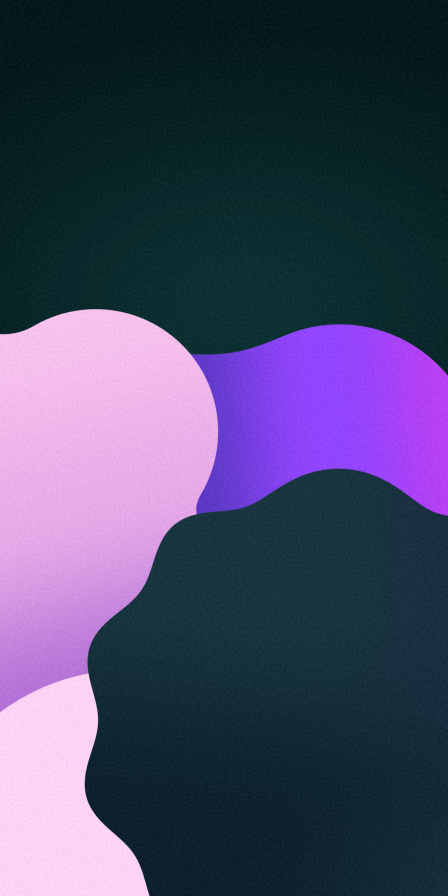
This background is drawn by a WebGL 1 fragment shader. Its source:

```glsl
precision highp float;

uniform vec2 u_resolution;

#define DISC_CENTER vec2(0.755, 0.385)
#define DISC_RADIUS 0.5417
#define SCALLOP_DEPTH 0.0234
#define SCALLOP_RATE 1.71
#define SCALLOP_START 1.157
#define GRAIN_SCALE 170.0
#define GRAIN_AMOUNT 0.035

const float TAU = 6.2831853;

// Gradient noise
vec2 hashGradient(vec2 cell) {
  vec3 q = fract(cell.xyx * vec3(0.1031, 0.1030, 0.0973));
  q += dot(q, q.yzx + 33.33);
  float angle = TAU * fract((q.x + q.y) * q.z);
  return vec2(cos(angle), sin(angle));
}

float gradientNoise(vec2 p) {
  vec2 i = floor(p);
  vec2 f = fract(p);
  vec2 u = f * f * f * (f * (f * 6.0 - 15.0) + 10.0);
  vec2 e = vec2(0.0, 1.0);
  float a = dot(hashGradient(i), f);
  float b = dot(hashGradient(i + e.yx), f - e.yx);
  float c = dot(hashGradient(i + e.xy), f - e.xy);
  float d = dot(hashGradient(i + e.yy), f - e.yy);
  return mix(mix(a, b, u.x), mix(c, d, u.x), u.y);
}

// Distance functions
float circle(vec2 p, vec2 center, float radius) {
  return length(p - center) - radius;
}

float smoothUnion(float a, float b, float k) {
  float h = max(k - abs(a - b), 0.0) / k;
  return min(a, b) - h * h * k * 0.25;
}

float scallopedDisc(vec2 p) {
  vec2 d = p - DISC_CENTER;
  float turn = atan(-d.y, -d.x) + 0.5 * TAU - SCALLOP_START;
  // The first scallop is wider than the rest
  float phase = turn * SCALLOP_RATE - 0.38 * smoothstep(0.0, 0.81, turn);
  float radius = DISC_RADIUS + 0.009 * turn - SCALLOP_DEPTH * cos(TAU * phase);
  return 0.93 * (length(d) - radius);
}

float violetBlob(vec2 p) {
  float crest = circle(p, vec2(0.758, 0.9635), 0.3125);
  float shoulder = circle(p, vec2(0.3906, 0.8724), 0.3385);
  return smoothUnion(crest, shoulder, 0.117);
}

float pinkBlob(vec2 p) {
  float crest = circle(p, vec2(0.2135, 1.0365), 0.2734);
  float shoulder = circle(p, vec2(-0.026, 0.9688), 0.2865);
  float belly = circle(p, vec2(0.156, 0.5417), 0.4115);
  return smoothUnion(smoothUnion(crest, shoulder, 0.036), belly, 0.052);
}

// Surface colours
vec3 backdropColor(vec2 p) {
  float glow = exp(-dot((p - vec2(0.55, 1.32)) * vec2(1.5, 2.3),
                        (p - vec2(0.55, 1.32)) * vec2(1.5, 2.3)));
  return mix(vec3(0.012, 0.085, 0.105), vec3(0.05, 0.19, 0.195), glow);
}

vec3 discColor(vec2 p) {
  vec3 color = mix(vec3(0.05, 0.125, 0.18), vec3(0.095, 0.21, 0.25),
                   smoothstep(0.2, 0.75, p.y + 0.12 * p.x));
  float corner = 1.0 - smoothstep(0.0, 0.5, length(p - vec2(1.05, 0.0)));
  color = mix(color, vec3(0.10, 0.19, 0.25), 0.8 * corner);
  float side = smoothstep(0.6, 1.05, p.x) * smoothstep(0.2, 0.5, p.y);
  return mix(color, vec3(0.10, 0.17, 0.25), 0.6 * side);
}

vec3 violetColor(vec2 p) {
  float x = p.x + 0.1 * (p.y - 1.0);
  vec3 color = mix(vec3(0.35, 0.22, 0.76), vec3(0.57, 0.27, 0.99),
                   smoothstep(0.40, 0.72, x));
  return mix(color, vec3(0.73, 0.25, 0.95), smoothstep(0.76, 1.03, x));
}

vec3 pinkColor(vec2 p) {
  float fall = 1.26 - p.y + 0.25 * p.x;
  vec3 color = mix(vec3(0.97, 0.76, 0.93), vec3(0.91, 0.67, 0.91),
                   smoothstep(0.0, 0.48, fall));
  return mix(color, vec3(0.70, 0.44, 0.84), smoothstep(0.42, 0.88, fall));
}

void main() {
  vec2 p = gl_FragCoord.xy / u_resolution.x;
  float edge = 0.75 / u_resolution.x;

  // Layers from back to front
  vec3 color = backdropColor(p);
  color = mix(color, violetColor(p), smoothstep(edge, -edge, violetBlob(p)));
  color = mix(color, pinkColor(p), smoothstep(edge, -edge, pinkBlob(p)));
  float pale = circle(p, vec2(0.2865, 0.026), 0.479);
  color = mix(color, vec3(0.99, 0.825, 0.96), smoothstep(edge, -edge, pale));
  color = mix(color, discColor(p), smoothstep(edge, -edge, scallopedDisc(p)));

  // Fine grain
  color += GRAIN_AMOUNT * gradientNoise(p * GRAIN_SCALE);
  gl_FragColor = vec4(clamp(color, 0.0, 1.0), 1.0);
}
```
